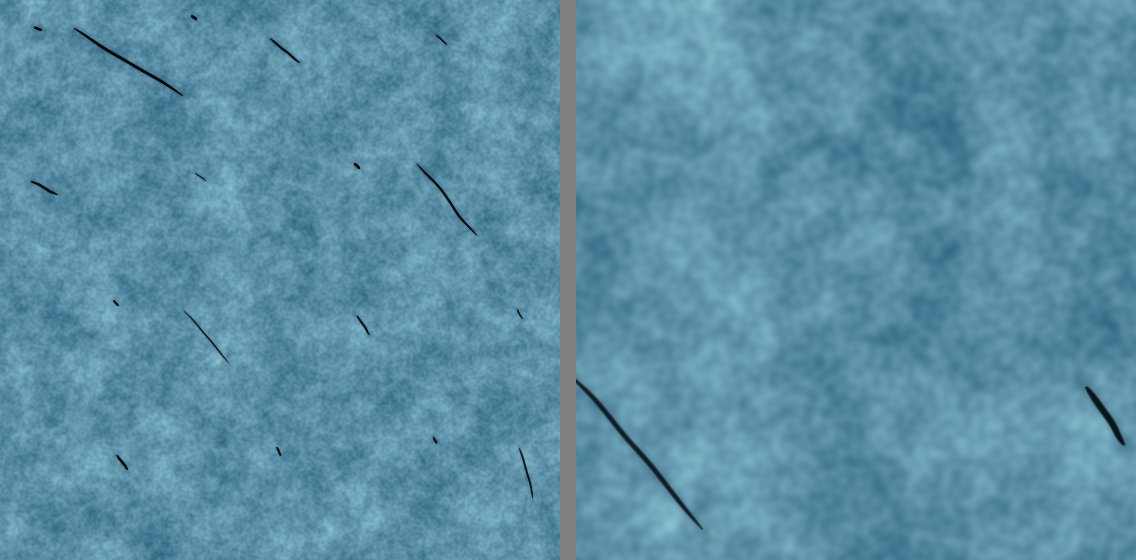
Left, the full canvas; right, a detail of the centre.
Give the GLSL for this texture, as a Shadertoy shader.

```glsl
const vec3 DEEP_BLUE = vec3(0.28, 0.487, 0.587);
const vec3 PALE_BLUE = vec3(0.43, 0.64, 0.725);
const vec3 CRACK_INK = vec3(0.0, 0.03, 0.04);
const vec2 ARC_CENTER = vec2(-0.55, -0.40);
const int CRACK_COUNT = 17;

float hash(vec2 p) {
    vec3 q = fract(vec3(p.xyx) * 0.1031);
    q += dot(q, q.yzx + 33.33);
    return fract((q.x + q.y) * q.z);
}

vec2 gradient(vec2 cell) {
    float angle = 6.28319 * hash(cell);
    return vec2(cos(angle), sin(angle));
}

float gradientNoise(vec2 p) {
    vec2 i = floor(p), f = p - i;
    vec2 u = f * f * f * (f * (f * 6.0 - 15.0) + 10.0);
    vec2 e = vec2(0.0, 1.0);
    float low = mix(dot(gradient(i), f), dot(gradient(i + e.yx), f - e.yx), u.x);
    float high = mix(dot(gradient(i + e.xy), f - e.xy), dot(gradient(i + e.yy), f - e.yy), u.x);
    return mix(low, high, u.y);
}

// Rotated octaves of nearly equal strength give a cloudy, grainy mottle
float mottle(vec2 p, float frequency, float gain) {
    mat2 turn = mat2(0.8, 0.6, -0.6, 0.8);
    float sum = 0.0, amplitude = 1.0;
    p = p * frequency + 40.0;
    for (int k = 0; k < 5; k++) {
        sum += amplitude * gradientNoise(p);
        p = turn * p * 2.03 + 171.7;
        amplitude *= gain;
    }
    return sum;
}

// Coordinates along and across an arc running through the anchor
vec2 arcCoords(vec2 p, vec2 anchor, vec2 center) {
    vec2 a = anchor - center, b = p - center;
    float radius = length(a);
    float angle = atan(a.x * b.y - a.y * b.x, dot(a, b));
    return vec2(angle * radius, length(b) - radius);
}

// Darkness of one blunt, slightly bent stroke with a faint trail past its ends
float crack(vec2 arc, float halfLength, float halfWidth, float seed, float blur) {
    float along = arc.x / halfLength;
    float bend = gradientNoise(vec2(along * 1.1 + 20.0, seed * 7.3 + 5.5));
    float tilt = 0.2 * (hash(vec2(seed, 9.0)) - 0.5);
    float offset = abs(arc.y - halfLength * (0.09 * bend + tilt * along));
    float taper = sqrt(max(0.0, 1.0 - pow(abs(along), 4.0)));
    float core = smoothstep(-blur, blur, halfWidth * taper - offset);
    core *= smoothstep(0.0, 0.3, taper);
    float spread = offset / (2.0 * halfWidth);
    float reach = (abs(arc.x) - halfLength) / 0.012;
    float trail = 0.2 * exp(-spread * spread) * (1.0 - smoothstep(-0.5, 1.0, reach));
    return max(core, trail);
}

void mainImage(out vec4 fragColor, in vec2 fragCoord) {
    vec2 p = fragCoord / iResolution.y;
    float blur = max(0.0011, 0.6 / iResolution.y);

    // Mottled ground
    float tone = 0.5 + 0.67 * mottle(p, 8.5, 0.94);
    vec3 color = mix(DEEP_BLUE, PALE_BLUE, tone);

    // A few long cracks, then ever shorter nicks, all on concentric arcs
    float darkness = 0.0;
    for (int i = 0; i < CRACK_COUNT; i++) {
        float n = float(i);
        vec2 anchor = fract(vec2(0.23, 0.89) + n * vec2(0.5698, 0.7549));
        float halfLength = 0.11 * exp(-0.33 * n) + 0.006;
        float weight = max(hash(vec2(n, 3.0)), smoothstep(0.06, 0.1, halfLength));
        float halfWidth = mix(0.0012, 0.0028, weight);
        float strength = mix(0.8, 1.0, weight);
        vec2 arc = arcCoords(p, anchor, ARC_CENTER);
        darkness = max(darkness, strength * crack(arc, halfLength, halfWidth, n, blur));
    }
    color = mix(color, CRACK_INK, darkness);

    fragColor = vec4(color, 1.0);
}
```
